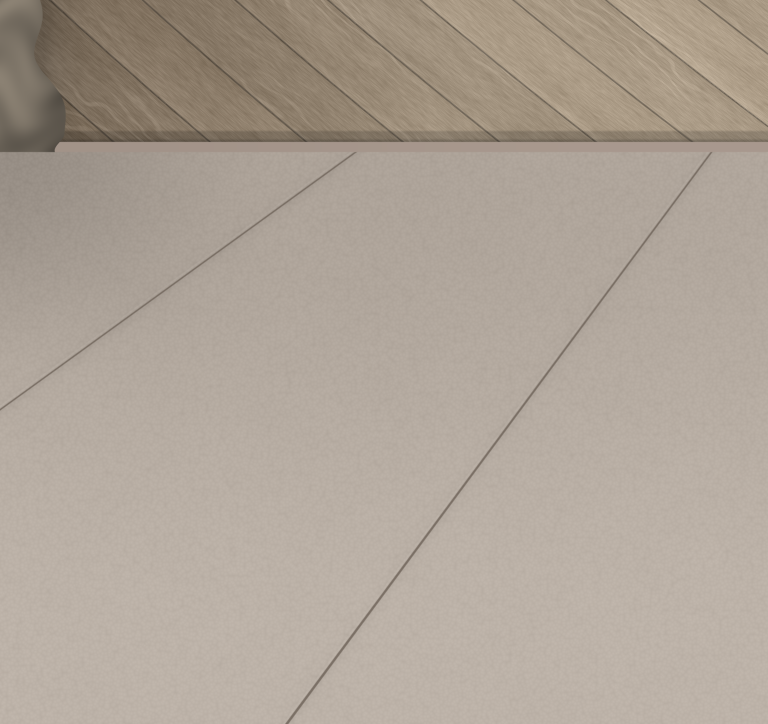
A Shadertoy shader for this texture:

```glsl
// Seamed beige upholstery in front of a diagonal oak floor, with a draped grey cloth at upper left.

float hash(vec2 p) {
    p = fract(p * vec2(0.1031, 0.1137));
    p += dot(p, p.yx + 33.33);
    return fract((p.x + p.y) * p.x * 7.31);
}

// Cellular noise: distance to the nearest jittered point.
float cellular(vec2 p) {
    vec2 cell = floor(p);
    float nearest = 2.0;
    for (int j = -1; j <= 1; j++)
        for (int i = -1; i <= 1; i++) {
            vec2 id = cell + vec2(i, j);
            vec2 point = id + vec2(hash(id), hash(id + 71.7));
            nearest = min(nearest, length(p - point));
        }
    return nearest;
}

// Layered sines for smooth warping, roughly -1 to 1.
float waves(vec2 p) {
    float sum = 0.0, amp = 0.5;
    for (int i = 0; i < 4; i++) {
        sum += amp * sin(p.x + 1.7 * sin(p.y)) * cos(p.y * 0.8 - p.x * 0.3);
        p = mat2(1.2, 1.3, -1.3, 1.2) * p + 2.1;
        amp *= 0.55;
    }
    return sum;
}

float below(float edge, float value, float aa) {
    return 1.0 - smoothstep(edge - aa, edge + aa, value);
}

// Signed distance to the line through a and b.
float lineSide(vec2 p, vec2 a, vec2 b) {
    vec2 dir = normalize(b - a);
    return dot(p - a, vec2(-dir.y, dir.x));
}

vec3 oakFloor(vec2 p, float aa) {
    // Plank coordinates: across the boards, and along their length.
    float depth = 1.0 - p.y;
    float across = (p.x - depth * (1.07 + 0.2 * p.x) - 0.069) / 0.128;
    float along = (p.x + depth) * 0.72;
    float id = floor(across);
    float v = fract(across);
    float tone = hash(vec2(id + 17.0, 5.0));

    // Cathedral rings and fine streaks follow the boards.
    vec2 q = vec2(along * 11.0 + tone * 40.0, v * 2.2 + id * 3.7);
    float rings = sin(v * 32.0 + 11.0 * waves(q));
    float figured = smoothstep(-0.1, 0.5, waves(q * 0.6 + 4.0));
    float streak = cellular(vec2(along * 28.0, across * 24.0)) - 0.5;
    float pores = cellular(vec2(along * 75.0, across * 48.0)) - 0.5;

    vec3 col = mix(vec3(0.49, 0.43, 0.36), vec3(0.64, 0.58, 0.50), smoothstep(0.08, 0.75, p.x));
    col *= 0.94 + 0.13 * tone;
    col += 0.04 * waves(q * vec2(0.7, 1.4));
    col += 0.045 * smoothstep(0.5, 1.0, rings) * (0.25 + figured);
    col -= 0.05 * streak + 0.05 * pores;

    // Joints with a dark gap and a pale bevel.
    float joint = min(v, 1.0 - v) * 0.128 * 0.68;
    col *= 1.0 - 0.32 * below(0.0012, joint, aa);
    col += 0.03 * below(0.014, v * 0.128, 0.010);

    // Shade close to the cloth and above the upholstered edge.
    col *= 1.0 - 0.22 * exp(-max(p.x - 0.06, 0.0) * 28.0);
    col *= 1.0 - 0.16 * below(0.819, p.y, 0.002);
    return col * (1.0 - 0.2 * below(0.807, p.y, 0.003));
}

vec3 drapedCloth(vec2 p) {
    float depth = 1.0 - p.y;
    float fold = depth * 62.0 + p.x * 24.0 + 1.5 * sin(p.x * 45.0 + depth * 18.0);
    float relief = 0.6 * sin(fold) + 0.4 * sin(fold * 1.7 - p.x * 70.0);
    vec3 col = vec3(0.49, 0.455, 0.405) * (1.0 + 0.12 * relief);
    col *= 1.0 - 0.28 * smoothstep(0.03, 0.09, p.x);
    return col * (1.0 - 0.2 * smoothstep(0.17, 0.21, depth));
}

vec3 drawSeam(vec3 col, float side, float width, float aa) {
    float crease = below(width, abs(side), aa);
    float softShade = exp(-abs(side) * 190.0);
    float rim = below(0.0012, abs(side - 0.0035), aa);
    col *= 1.0 - 0.06 * softShade;
    col += 0.025 * rim;
    return mix(col, vec3(0.43, 0.385, 0.345), 0.8 * crease);
}

vec3 upholstery(vec2 p, float aa) {
    vec3 col = mix(vec3(0.735, 0.695, 0.655), vec3(0.675, 0.635, 0.595), smoothstep(0.1, 0.8, p.y));
    col *= 1.0 - 0.13 * smoothstep(0.45, 0.8, p.y) * (1.0 - smoothstep(0.0, 0.4, p.x));
    col += 0.015 * smoothstep(0.5, 1.0, p.x) * p.y;

    // Felt-like nap at two scales.
    col += 0.030 * (0.5 - cellular(p * 210.0)) + 0.014 * (0.5 - cellular(p * 75.0));
    col += 0.004 * waves(p * 30.0);

    col = drawSeam(col, lineSide(p, vec2(0.0, 0.434), vec2(0.490, 0.789)), 0.0010, aa);
    return drawSeam(col, lineSide(p, vec2(0.396, 0.0), vec2(0.982, 0.789)), mix(0.0017, 0.0009, p.y), aa);
}

void mainImage(out vec4 fragColor, in vec2 fragCoord) {
    vec2 p = fragCoord / iResolution.y;
    float aa = 0.8 / iResolution.y;
    float depth = 1.0 - p.y;
    vec3 col = oakFloor(p, aa);

    // Narrow raised border along the back of the upholstery.
    vec3 border = vec3(0.635, 0.575, 0.535) * (1.0 + 0.04 * smoothstep(0.1, 0.9, p.x));
    col = mix(col, border, below(0.804, p.y, aa));

    // Wavy cloth outline, tucked in at its foot.
    float hem = 0.053 + 0.042 * smoothstep(0.07, 0.18, depth) + 0.006 * sin(depth * 57.0 + 0.4);
    hem -= 0.018 * smoothstep(0.185, 0.21, depth);
    col = mix(col, drapedCloth(p), below(hem, p.x, aa));

    col = mix(col, upholstery(p, aa), below(0.790, p.y, aa));
    fragColor = vec4(col, 1.0);
}
```
